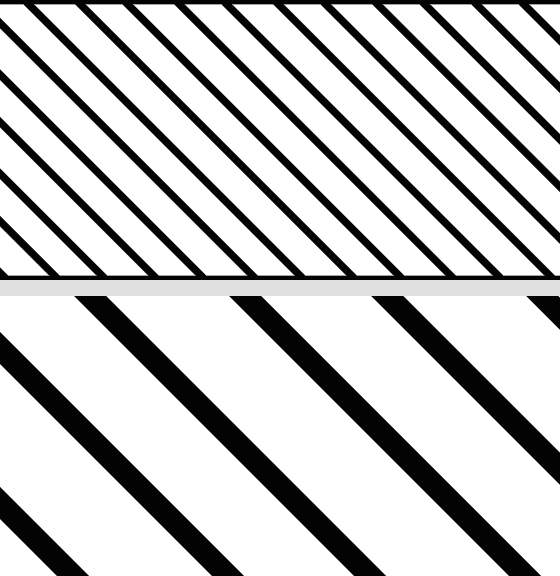
Top: the whole. Bottom: its middle third, enlarged.
Give the GLSL for this pattern, as a Shadertoy shader.

```glsl
// Black diagonal stripes in slightly uneven pairs, with a thin band along the top and bottom.

// All lengths are fractions of the canvas height.
#define PAIR_PERIOD   0.3537   // horizontal distance between stripe pairs
#define PAIR_OFFSET   0.1845   // horizontal distance from first to second stripe
#define FIRST_CENTER  0.0870   // first stripe of a pair, measured along the top edge
#define STRIPE_WIDTH  0.0271   // thickness across the stripe
#define BORDER_WIDTH  0.0156   // thickness of the top and bottom bands
#define INK           vec3(0.01)
#define PAPER         vec3(1.0)

// Distance to the nearest multiple of a period.
float repeatDistance(float x, float period) {
    return abs(x - period * round(x / period));
}

// Signed distance to the falling 45 degree stripes, negative inside.
float stripeDistance(vec2 p) {
    float along = p.x + p.y - 1.0 - FIRST_CENTER;
    float first = repeatDistance(along, PAIR_PERIOD);
    float second = repeatDistance(along - PAIR_OFFSET, PAIR_PERIOD);
    return min(first, second) * sqrt(0.5) - 0.5 * STRIPE_WIDTH;
}

// Signed distance to the horizontal bands, negative inside.
float borderDistance(vec2 p) {
    return min(p.y, 1.0 - p.y) - BORDER_WIDTH;
}

void mainImage(out vec4 fragColor, in vec2 fragCoord) {
    vec2 p = fragCoord / iResolution.y;
    float pixel = 1.0 / iResolution.y;

    // Combine the shapes and smooth their edges over one pixel.
    float d = min(stripeDistance(p), borderDistance(p));
    float coverage = clamp(0.5 - d / pixel, 0.0, 1.0);

    fragColor = vec4(mix(PAPER, INK, coverage), 1.0);
}
```
